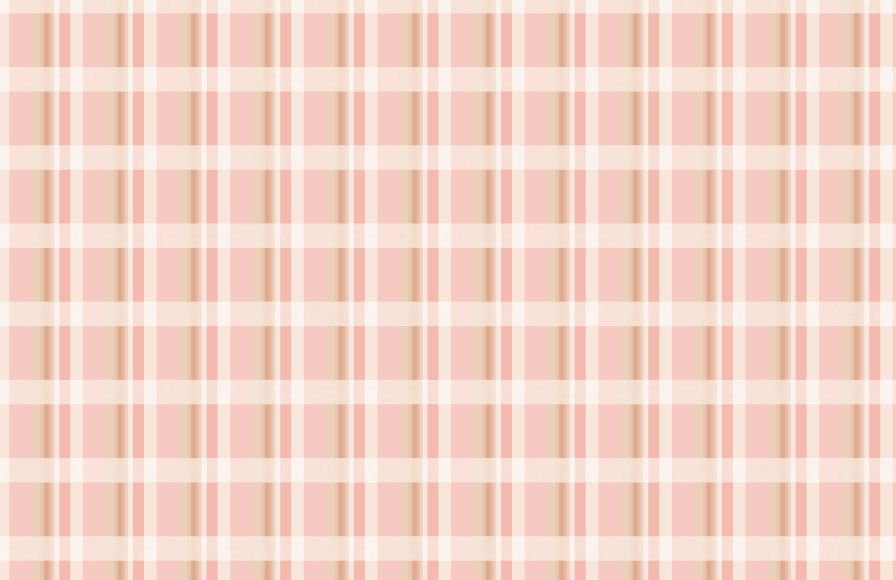
Write a WebGL 1 fragment shader that draws this pattern.

```glsl
precision highp float;
// Soft plaid: vertical stripes in pink, tan and brown repeat across the canvas,
// and translucent cream bands cross them, turning lighter over cream stripes.
// Each repeat is painted left to right as a chain of smoothed colour edges.

#define COLUMNS 12.17       // repeats across the canvas
#define ROWS 7.418          // repeats down the canvas
#define COLUMN_SHIFT 0.041  // middle of the first cream stripe, in repeats
#define BAND_MIDDLE 0.0145  // middle of the top band, in repeats from the top
#define BAND_WIDTH 0.313    // share of a row covered by the band
#define BAND_OPACITY 0.78
#define MOTTLE 0.012        // faint unevenness within the bands

uniform vec2 u_resolution;

const vec3 CREAM     = vec3(0.973, 0.900, 0.860);
const vec3 PINK      = vec3(0.970, 0.790, 0.765);
const vec3 TAN       = vec3(0.925, 0.815, 0.730);
const vec3 DEEP_TAN  = vec3(0.910, 0.775, 0.680);
const vec3 BROWN     = vec3(0.880, 0.675, 0.560);
const vec3 MID_BROWN = vec3(0.900, 0.735, 0.640);
const vec3 BLUSH     = vec3(0.935, 0.810, 0.755);
const vec3 SALMON    = vec3(0.955, 0.725, 0.685);
const vec3 WHITE     = vec3(0.985, 0.953, 0.935);

float hash(vec2 p) {
  vec3 q = fract(vec3(p.xyx) * 0.1031);
  q += dot(q, q.yzx + 33.33);
  return fract((q.x + q.y) * q.z);
}

float valueNoise(vec2 p) {
  vec2 i = floor(p), f = fract(p);
  f = f * f * (3.0 - 2.0 * f);
  vec2 e = vec2(1.0, 0.0);
  return mix(mix(hash(i), hash(i + e.xy), f.x),
             mix(hash(i + e.yx), hash(i + e.xx), f.x), f.y);
}

// Coverage of a pixel lying to the right of an edge
float past(float t, float edge, float pixel) {
  return clamp((t - edge) / pixel + 0.5, 0.0, 1.0);
}

// Stripe sequence; a repeat starts and ends inside the wide cream stripe
vec3 stripes(float t, float pixel) {
  vec3 color = CREAM;
  color = mix(color, PINK,      past(t, 0.085, pixel));
  color = mix(color, TAN,       past(t, 0.390, pixel));
  color = mix(color, DEEP_TAN,  past(t, 0.505, pixel));
  color = mix(color, BROWN,     past(t, 0.555, pixel));
  color = mix(color, MID_BROWN, past(t, 0.620, pixel));
  color = mix(color, BLUSH,     past(t, 0.660, pixel));
  color = mix(color, CREAM,     past(t, 0.700, pixel));
  color = mix(color, SALMON,    past(t, 0.765, pixel));
  return mix(color, CREAM,      past(t, 0.915, pixel));
}

// Share of the pixel covered by the wide and narrow cream stripes
float creamStripes(float t, float pixel) {
  return 1.0 - past(t, 0.085, pixel) + past(t, 0.700, pixel)
             - past(t, 0.765, pixel) + past(t, 0.915, pixel);
}

void main() {
  vec2 uv = gl_FragCoord.xy / u_resolution;
  vec2 cell = vec2(uv.x * COLUMNS - COLUMN_SHIFT,
                   (1.0 - uv.y) * ROWS - BAND_MIDDLE);
  vec2 pixel = vec2(COLUMNS, ROWS) / u_resolution;
  float t = fract(cell.x);

  // Vertical stripes
  vec3 color = stripes(t, pixel.x);

  // Translucent bands, lightest where cream crosses cream
  vec3 woven = mix(color, vec3(0.975, 0.915, 0.875), BAND_OPACITY);
  woven = mix(woven, WHITE, creamStripes(t, pixel.x));
  woven += MOTTLE * (valueNoise(cell * vec2(16.0, 20.0) + 40.0) - 0.5);

  float toBand = abs(fract(cell.y + 0.5) - 0.5);
  float band = past(0.5 * BAND_WIDTH, toBand, pixel.y);
  gl_FragColor = vec4(mix(color, woven, band), 1.0);
}
```
